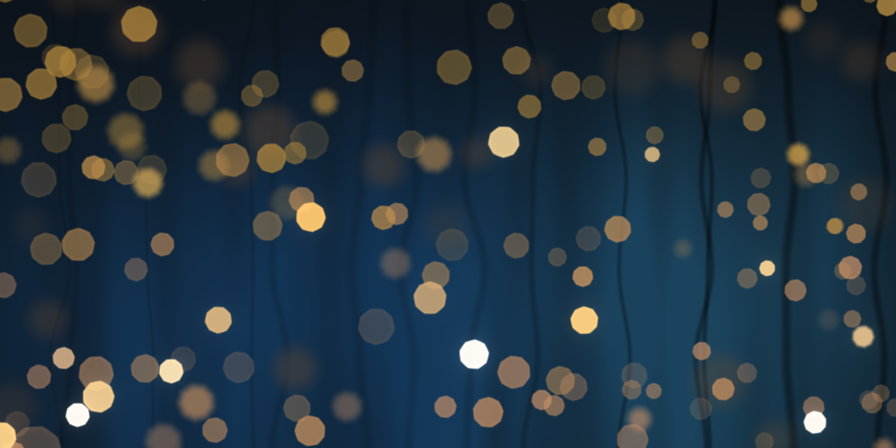
This background is drawn by a Shadertoy shader. Its source:

```glsl
// Warm bokeh lights in front of a dark blue curtain with hanging strands.

const float TAU = 6.2831853;
const int HAZE_COUNT = 22;
const int LIGHT_COUNT = 150;
const int STRAND_COUNT = 14;

// Four uniform random values from one seed
vec4 hash4(float seed) {
    vec4 p = fract(vec4(seed) * vec4(0.1031, 0.1030, 0.0973, 0.1099));
    p += dot(p, p.wzxy + 33.33);
    return fract((p.xxyz + p.yzzw) * p.zywx);
}

float hash2(vec2 cell) {
    return hash4(cell.x + 57.31 * cell.y + 211.7).x;
}

float valueNoise(vec2 p) {
    vec2 cell = floor(p), f = fract(p);
    f = f * f * (3.0 - 2.0 * f);
    float low = mix(hash2(cell), hash2(cell + vec2(1, 0)), f.x);
    float high = mix(hash2(cell + vec2(0, 1)), hash2(cell + vec2(1, 1)), f.x);
    return mix(low, high, f.y);
}

// Distance to a nine-bladed aperture with slightly rounded corners
float apertureDistance(vec2 p, float radius, float turn) {
    float blade = TAU / 9.0;
    float angle = mod(atan(p.y, p.x + 1e-5) + turn, blade) - 0.5 * blade;
    return length(p) * mix(1.0, cos(angle), 0.7) - radius;
}

// Coverage of a disc whose edge is blurred by the given softness
float discMask(float dist, float softness) {
    return 1.0 - smoothstep(-softness, softness, dist);
}

// Curtain: dark top and sides, blue centre, vertical folds
vec3 curtain(vec2 p) {
    vec3 shadow = vec3(0.045, 0.063, 0.085);
    vec3 blue = mix(vec3(0.075, 0.215, 0.350), vec3(0.105, 0.265, 0.365),
                    smoothstep(0.8, 1.6, p.x));
    float sides = smoothstep(-0.25, 0.75, p.x) * (1.0 - smoothstep(1.65, 2.12, p.x));
    float height = 1.0 - smoothstep(0.25, 1.08, p.y);
    float light = mix(0.12, 1.0, height) * mix(0.42, 1.0, sides);
    light *= 0.85 + 0.15 * smoothstep(-0.1, 0.3, p.y);
    float folds = 0.6 * valueNoise(vec2(p.x * 7.0, p.y * 1.2))
                + 0.4 * valueNoise(vec2(p.x * 19.0 + 5.0, p.y * 1.7));
    return mix(shadow, blue, clamp(light * (0.62 + 0.72 * folds), 0.0, 1.0));
}

// Shade left by blurred wavy strands, strongest on the right
float strandShade(vec2 p) {
    float shade = 1.0;
    for (int i = 0; i < STRAND_COUNT; i++) {
        vec4 h = hash4(float(i) + 401.0);
        float x = 2.0 * (float(i) + h.x) / float(STRAND_COUNT);
        float sway = 0.05 * (valueNoise(vec2(p.y * 5.0, float(i) * 3.0)) - 0.5);
        float width = mix(0.006, 0.022, h.y);
        float line = 1.0 - smoothstep(0.0, width, abs(p.x - x - sway));
        shade *= 1.0 - line * mix(0.12, 0.38, smoothstep(0.9, 1.7, x));
    }
    return shade;
}

// Scattered position: sparse in the middle, denser near the top
vec2 lightPosition(float index, vec2 h) {
    float t = fract(index * 0.618034 + 0.06 * h.x);
    float x = 2.0 * (t - 0.35 * sin(TAU * t) / TAU);
    return vec2(x, 1.03 - 1.05 * pow(h.y, 1.15));
}

// Large, faint, out-of-focus glows
vec3 addHaze(vec3 color, vec2 p) {
    for (int i = 0; i < HAZE_COUNT; i++) {
        vec4 h = hash4(float(i) + 71.0);
        vec2 center = lightPosition(float(i), h.xy);
        float radius = mix(0.03, 0.06, h.z);
        float mask = discMask(length(p - center) - radius, 0.03);
        color = mix(color, vec3(0.44, 0.30, 0.19), mask * mix(0.12, 0.38, h.w));
    }
    return color;
}

// Focused lights, ordered from dim to bright
vec3 addLights(vec3 color, vec2 p, float pixel) {
    for (int i = 0; i < LIGHT_COUNT; i++) {
        float rank = float(i) / float(LIGHT_COUNT - 1);
        vec4 h = hash4(float(i) + 13.0);
        vec4 k = hash4(float(i) + 907.0);
        float bright = smoothstep(0.86, 0.97, rank);
        vec2 center = lightPosition(float(i), h.xy);
        center.y *= mix(1.0, 0.68, bright);

        float large = step(0.94, k.x) * (1.0 - bright);
        float radius = mix(0.032, 0.021, smoothstep(0.9, 1.6, center.x));
        radius *= mix(0.74, 1.24, h.z) * (1.0 + 0.65 * large);
        float blurry = step(0.86, k.y) * (1.0 - bright);
        float softness = max(mix(0.0028, 0.014, blurry), pixel);
        float dist = apertureDistance(p - center, radius, h.w * TAU);

        float golden = clamp(smoothstep(0.15, 0.85, center.y) + 0.7 * (k.z - 0.5), 0.0, 1.0);
        vec3 tint = mix(vec3(0.80, 0.57, 0.41), vec3(0.74, 0.56, 0.24), golden);
        vec3 glow = mix(vec3(1.00, 0.77, 0.40), vec3(0.97, 0.88, 0.70), k.w);
        glow = mix(glow, vec3(1.0, 0.98, 0.95), step(0.985, rank));
        tint = mix(tint, glow, bright);

        float rim = smoothstep(-0.3 * radius, 0.0, dist);
        float opacity = mix(0.16, 0.82, rank) + 0.12 * bright + 0.05 * rim;
        color = mix(color, tint, discMask(dist, softness) * opacity);
        color += tint * 0.05 * bright * exp(-max(dist, 0.0) * 60.0);
    }
    return color;
}

void mainImage(out vec4 fragColor, in vec2 fragCoord) {
    vec2 p = fragCoord / iResolution.y;
    p.x *= 2.0 * iResolution.y / iResolution.x;
    vec3 color = curtain(p) * strandShade(p);
    color = addHaze(color, p);
    color = addLights(color, p, 1.0 / iResolution.y);
    fragColor = vec4(clamp(color, 0.0, 1.0), 1.0);
}
```
